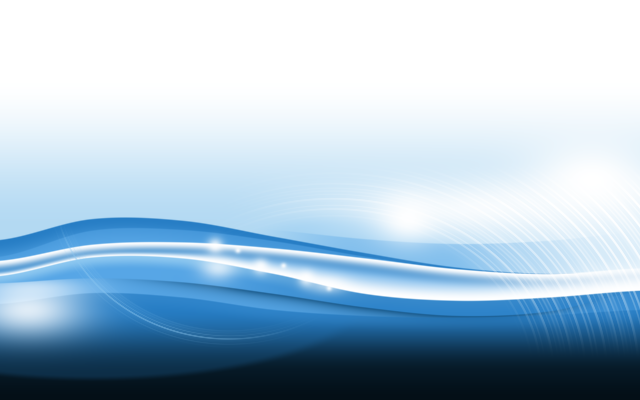
Give the GLSL for this background, as a Shadertoy shader.

```glsl
// Flowing blue ribbons over a dark base, with white light and fine arcs above.

const float ASPECT = 1.6;
const vec3 WHITE = vec3(1.0);
const vec3 SKY   = vec3(0.70, 0.85, 0.95);
const vec3 PALE  = vec3(0.55, 0.78, 0.94);
const vec3 AZURE = vec3(0.34, 0.65, 0.90);
const vec3 BLUE  = vec3(0.15, 0.49, 0.77);
const vec3 STEEL = vec3(0.07, 0.31, 0.49);
const vec3 DEEP  = vec3(0.025, 0.105, 0.16);

// Ribbon heights at eight evenly spaced stations, left to right
const float VEIL[8]  = float[8](0.36, 0.42, 0.44, 0.425, 0.402, 0.390, 0.398, 0.42);
const float CREST[8] = float[8](0.400, 0.452, 0.448, 0.408, 0.367, 0.331, 0.315, 0.323);
const float INNER[8] = float[8](0.358, 0.423, 0.425, 0.397, 0.358, 0.325, 0.310, 0.315);
const float SHINE[8] = float[8](0.348, 0.388, 0.394, 0.379, 0.354, 0.327, 0.315, 0.329);
const float FOLD[8]  = float[8](0.310, 0.356, 0.354, 0.315, 0.265, 0.248, 0.256, 0.273);
const float SHADE[8] = float[8](0.292, 0.304, 0.294, 0.265, 0.231, 0.210, 0.221, 0.271);
const float SHELF[8] = float[8](0.240, 0.267, 0.256, 0.225, 0.210, 0.206, 0.212, 0.225);

const vec2 FAN_CENTER = vec2(0.833, 0.0625);
const vec2 FAN_SCALE  = vec2(1.25, 1.0);
const float FAN_RADIUS = 0.40;
const vec2 LOOP_CENTER = vec2(0.573, 0.552);
const vec2 LOOP_RADII  = vec2(0.4375, 0.396);

// Catmull-Rom curve through the stations, x in 0..1
float curve(float k[8], float x) {
    float s = clamp(x, 0.0, 0.9999) * 7.0;
    int i = int(s);
    float t = fract(s);
    float a = k[max(i - 1, 0)], b = k[i], c = k[i + 1], d = k[min(i + 2, 7)];
    return b + 0.5 * t * (c - a + t * (2.0*a - 5.0*b + 4.0*c - d + t * (3.0*(b - c) + d - a)));
}

// Coverage below a curve, for a signed depth
float cover(float depth) {
    float aa = 1.0 / iResolution.y;
    return smoothstep(-aa, aa, depth);
}

float glow(vec2 p, vec2 center, vec2 size) {
    vec2 d = (p - center) / size;
    return exp(-dot(d, d));
}

// Layered sines give uneven fine lines
float streaks(float r) {
    float s = sin(r * 290.0) + sin(r * 473.0 + 1.0) + sin(r * 710.0 + 2.0);
    return smoothstep(-0.6, 2.4, s);
}

void mainImage(out vec4 fragColor, in vec2 fragCoord) {
    vec2 uv = fragCoord / iResolution.xy;
    vec2 p = uv * vec2(ASPECT, 1.0);
    float x = uv.x, y = uv.y;
    float fan = length((p - FAN_CENTER) / FAN_SCALE);
    float lines = streaks(fan);

    // Sky, bluer inside the arc, with a stream of light on the right
    vec3 col = mix(WHITE, SKY, smoothstep(0.81, 0.42, y));
    float inside = smoothstep(FAN_RADIUS + 0.02, FAN_RADIUS - 0.03, fan);
    col = mix(col, PALE, 0.55 * inside * smoothstep(0.34, 0.5, x));
    float stream = smoothstep(0.35, 0.80, x) * glow(vec2(0.0, y), vec2(0.0, 0.48), vec2(1.0, 0.075));
    col = mix(col, WHITE, 0.95 * stream);
    col = mix(col, WHITE, 0.8 * smoothstep(0.66, 1.0, x) * smoothstep(0.60, 0.48, y));

    // Translucent veil
    float veil = cover(curve(VEIL, x) - y) * smoothstep(0.40, 0.56, x) * smoothstep(1.0, 0.68, x);
    col = mix(col, AZURE, 0.42 * veil);

    // Upper ribbon
    float crest = curve(CREST, x) - y;
    vec3 ribbon = mix(BLUE, AZURE, smoothstep(0.0, 0.08, crest));
    ribbon = mix(ribbon, AZURE, 0.55 * cover(curve(INNER, x) - y));
    col = mix(col, ribbon, cover(crest));

    // Shining ribbon: bright top edge, blue core, white lower lip
    float shine = curve(SHINE, x) - y;
    float fold = curve(FOLD, x) - y;
    float lip = mix(0.008, 0.045, smoothstep(0.2, 0.62, x));
    vec3 gloss = mix(BLUE, AZURE, smoothstep(0.015, 0.05, shine));
    gloss = mix(gloss, WHITE, exp(-pow(max(shine, 0.0) / 0.018, 2.0)));
    gloss = mix(gloss, WHITE, exp(-pow(max(-fold, 0.0) / lip, 2.0)));
    gloss = mix(gloss, WHITE, 0.65 * smoothstep(0.75, 1.0, x));
    col = mix(col, gloss, cover(shine));

    // Folded underside
    vec3 under = mix(PALE, AZURE, smoothstep(0.0, 0.035, fold));
    under = mix(under, BLUE, smoothstep(0.25, 0.62, x) * 0.85);
    col = mix(col, under, cover(fold));

    // Lower body with a shadowed seam, then the dark base
    float shade = curve(SHADE, x) - y;
    float seam = smoothstep(0.12, 0.40, x) * smoothstep(0.98, 0.75, x);
    vec3 body = mix(AZURE, BLUE, smoothstep(0.35, 0.9, x) * 0.6);
    body = mix(body, STEEL, 0.9 * seam * exp(-max(shade, 0.0) / 0.014));
    col = mix(col, body, cover(shade));
    float shelf = curve(SHELF, x) - y;
    vec3 base = mix(DEEP, BLUE, smoothstep(0.07, 0.235, y));
    base *= mix(0.55, 1.0, smoothstep(0.0, 0.10, y));
    col = mix(col, base, cover(shelf) * mix(0.75, 1.0, smoothstep(0.0, 0.04, shelf)));

    // Left bloom, held within a soft bowl
    float bowl = smoothstep(1.03, 0.94, length((p - vec2(0.23, 0.25)) / vec2(0.68, 0.20)));
    col = mix(col, BLUE, 0.22 * bowl * cover(shelf));
    col = mix(col, WHITE, 0.85 * glow(p, vec2(0.07, 0.225), vec2(0.14, 0.065)) * cover(shade));
    col = mix(col, WHITE, 0.45 * glow(p, vec2(0.08, 0.28), vec2(0.12, 0.025)) * cover(shade));

    // Fine arcs: the wide fan on the right and a loop on the left
    float fanMask = smoothstep(FAN_RADIUS - 0.02, FAN_RADIUS + 0.04, fan) * smoothstep(0.32, 0.65, x);
    fanMask *= smoothstep(0.10, 0.32, y) * smoothstep(0.60, 0.46, y);
    col = mix(col, WHITE, 0.42 * lines * fanMask);
    col = mix(col, SKY, 0.35 * (1.0 - lines) * fanMask * smoothstep(0.7, 0.95, x) * smoothstep(0.30, 0.36, y));
    float ring = length((p - LOOP_CENTER) / LOOP_RADII);
    float ringMask = glow(vec2(ring, 0.0), vec2(1.0, 0.0), vec2(0.035, 1.0));
    ringMask *= smoothstep(0.46, 0.34, y) * smoothstep(0.52, 0.25, x);
    col = mix(col, PALE, 0.40 * ringMask * (0.3 + streaks(ring * 0.5)));

    // Lights and sparkles
    col = mix(col, WHITE, 0.95 * glow(p, vec2(1.02, 0.454), vec2(0.075, 0.06)));
    col = mix(col, WHITE, glow(p, vec2(1.48, 0.55), vec2(0.16, 0.10)));
    for (int i = 0; i < 6; i++) {
        float f = float(i);
        vec2 spot = vec2(0.538 + 0.057 * f, 0.386 - 0.020 * f);
        spot.y += 0.012 * sin(f * 2.4);
        float size = 0.007 + 0.012 * pow(cos(f * 1.571), 2.0);
        col = mix(col, WHITE, 0.85 * glow(p, spot, vec2(size)));
    }
    col = mix(col, WHITE, 0.7 * glow(p, vec2(0.545, 0.33), vec2(0.045, 0.03)));
    col = mix(col, WHITE, 0.6 * glow(p, vec2(0.82, 0.288), vec2(0.05, 0.022)));

    fragColor = vec4(col, 1.0);
}
```
